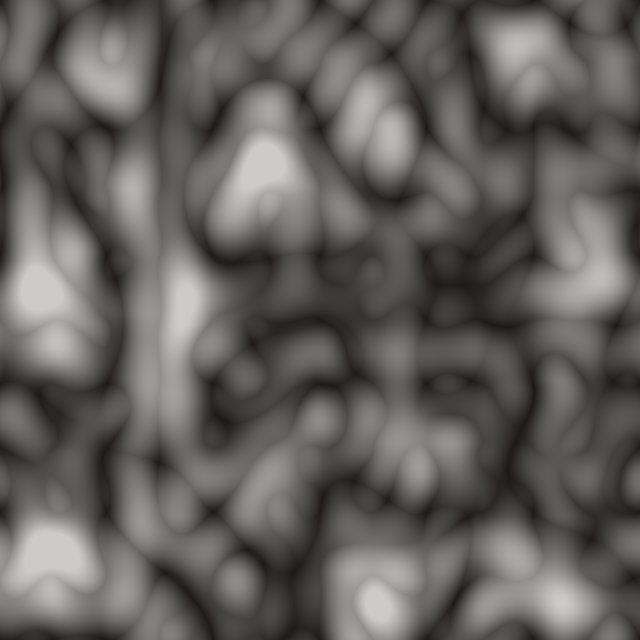
This texture is drawn by a Shadertoy shader. Its source:

```glsl
const vec2 CELLS = vec2(6.0, 5.0);   // lattice cells across the canvas
const int OCTAVES = 2;
const float OCTAVE_GAIN = 0.5;
const float SEED = 17.0;
const float MID_LEVEL = 0.16;        // turbulence value shown as MID
const float TOP_LEVEL = 0.68;        // turbulence value shown as LIGHT
const vec3 SHADOW = vec3(0.115, 0.098, 0.085);
const vec3 MID = vec3(0.270, 0.264, 0.250);
const vec3 LIGHT = vec3(0.800, 0.797, 0.790);
const float TAU = 6.28319;

float hash(vec2 p) {
    vec3 q = fract(vec3(p.xyx) * 0.1031);
    q += dot(q, q.yzx + 33.33);
    return fract((q.x + q.y) * q.z);
}

// Slope of the unit gradient at a lattice corner, seen from an offset
float cornerSlope(vec2 corner, vec2 offset) {
    float angle = TAU * hash(corner + SEED);
    return dot(vec2(cos(angle), sin(angle)), offset);
}

float gradientNoise(vec2 p) {
    vec2 cell = floor(p);
    vec2 f = p - cell;
    vec2 blend = f * f * (3.0 - 2.0 * f);
    vec2 e = vec2(1.0, 0.0);
    float low = mix(cornerSlope(cell, f), cornerSlope(cell + e, f - e), blend.x);
    float high = mix(cornerSlope(cell + e.yx, f - e.yx),
                     cornerSlope(cell + e.xx, f - e.xx), blend.x);
    return mix(low, high, blend.y);
}

// Folding each octave at zero leaves dark creases between soft lobes
float turbulence(vec2 p) {
    float sum = 0.0;
    float amplitude = 1.0;
    for (int i = 0; i < OCTAVES; i++) {
        sum += amplitude * abs(gradientNoise(p));
        p = 2.0 * p + 40.0;
        amplitude *= OCTAVE_GAIN;
    }
    return sum;
}

// Warm shadows rising to neutral grey highlights
vec3 tone(float t) {
    vec3 dark = mix(SHADOW, MID, min(t / MID_LEVEL, 1.0));
    return mix(dark, LIGHT, clamp((t - MID_LEVEL) / (TOP_LEVEL - MID_LEVEL), 0.0, 1.0));
}

void mainImage(out vec4 fragColor, in vec2 fragCoord) {
    vec2 uv = fragCoord / iResolution.xy;
    fragColor = vec4(tone(turbulence(uv * CELLS)), 1.0);
}
```
